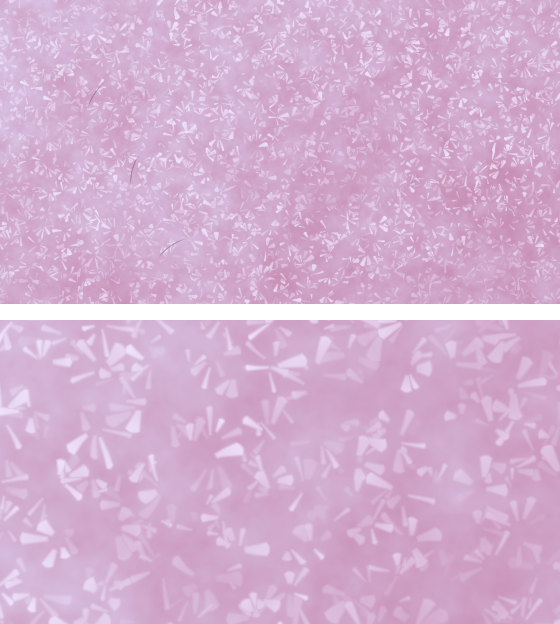
Top, the full canvas; bottom, a detail of the centre.
Reproduce this texture procedurally as a Shadertoy shader.

```glsl
// Close view of dry pink skin: fans of pale glossy flakes, mottled tone and a few fine hairs.

const vec3 ROSE = vec3(0.785, 0.565, 0.710);
const vec3 MAUVE = vec3(0.840, 0.735, 0.870);
const vec3 SHEEN = vec3(0.945, 0.905, 1.000);
const vec3 HAIR = vec3(0.52, 0.38, 0.50);

vec3 hash3(vec2 p) {
    vec3 q = fract(vec3(p.xyx) * vec3(0.1031, 0.1030, 0.0973));
    q += dot(q, q.yxz + 33.33);
    return fract((q.xxy + q.yzz) * q.zyx);
}

float noise(vec2 p) {
    vec2 cell = floor(p);
    vec2 f = fract(p);
    f = f * f * (3.0 - 2.0 * f);
    float low = mix(hash3(cell).x, hash3(cell + vec2(1, 0)).x, f.x);
    float high = mix(hash3(cell + vec2(0, 1)).x, hash3(cell + vec2(1, 1)).x, f.x);
    return mix(low, high, f.y);
}

float fbm(vec2 p) {
    float sum = 0.0;
    float gain = 0.5;
    for (int i = 0; i < 4; i++) {
        sum += gain * noise(p);
        p = mat2(1.6, 1.2, -1.2, 1.6) * p + 7.3;
        gain *= 0.5;
    }
    return sum / 0.9375;
}

// Approximate signed distance to a round-ended wedge that widens along +x.
float wedge(vec2 p, float len, float halfWidth) {
    float along = clamp(p.x / len, 0.0, 1.0);
    float side = abs(p.y) - halfWidth * mix(0.35, 1.0, along);
    float ends = abs(p.x - 0.5 * len) - 0.5 * len;
    return max(side, ends + 0.5 * p.y * p.y / halfWidth);
}

// Brightness of flakes that radiate in partial fans from jittered centres.
float flakeFans(vec2 p, float size, int petals, float seed, float blur) {
    vec2 home = floor(p / size);
    float light = 0.0;
    for (int j = -1; j <= 1; j++)
    for (int i = -1; i <= 1; i++) {
        vec2 cell = home + vec2(i, j);
        vec3 rnd = hash3(cell + seed);
        vec2 offset = p - (cell + 0.1 + 0.8 * rnd.xy) * size;
        float angle = rnd.z * 6.2832;
        for (int k = 0; k < petals; k++) {
            vec3 shape = hash3(cell * 1.7 + seed + float(k) * 19.7);
            vec3 look = hash3(cell * 2.3 + seed + float(k) * 31.1 + 5.0);
            angle += mix(0.4, 1.5, shape.x);
            vec2 dir = vec2(cos(angle), sin(angle));
            vec2 q = vec2(dot(offset, dir), dot(offset, vec2(-dir.y, dir.x)));
            q.x -= size * mix(0.06, 0.25, look.y);
            float len = size * mix(0.22, 0.55, shape.y);
            float halfWidth = size * mix(0.05, 0.16, shape.z * shape.z);
            float mask = smoothstep(blur, -blur, wedge(q, len, halfWidth));
            float gloss = mix(0.25, 1.0, look.x) * mix(0.75, 1.0, clamp(q.x / len, 0.0, 1.0));
            light = max(light, mask * gloss);
        }
    }
    return light;
}

// Coverage of one thin, slightly bowed hair centred on the origin.
float hairStrand(vec2 p, float angle, float len, float blur) {
    vec2 dir = vec2(cos(angle), sin(angle));
    vec2 q = vec2(dot(p, dir), dot(p, vec2(-dir.y, dir.x)));
    q.y += 3.0 * q.x * q.x;
    float fade = smoothstep(0.5 * len, 0.2 * len, abs(q.x));
    return fade * smoothstep(blur, 0.0, abs(q.y) - 0.0008);
}

// Skin tone from flushed (0) to pale (1), rosier to the lower right.
float skinTone(vec2 p, vec2 uv) {
    float slope = 0.77 - 0.42 * uv.x + 0.22 * (uv.y - 0.5);
    float patches = 0.80 * (fbm(p * 3.0 + 4.0) - 0.5);
    float mottling = 0.80 * (fbm(p * 19.0) - 0.5);
    float grain = 0.30 * (fbm(p * 62.0 + 9.0) - 0.5);
    return clamp(slope + patches + mottling + grain, 0.0, 1.1);
}

void mainImage(out vec4 fragColor, in vec2 fragCoord) {
    vec2 uv = fragCoord / iResolution.xy;
    vec2 p = fragCoord / iResolution.y;
    float blur = max(0.0022, 0.7 / iResolution.y);

    vec3 color = mix(ROSE, MAUVE, skinTone(p, uv));

    // Large fans, loose slivers, and a wide soft glow beneath them.
    vec2 bent = p + 0.006 * (vec2(noise(p * 28.0), noise(p * 28.0 + 40.0)) - 0.5);
    float fans = flakeFans(bent, 0.058, 4, 11.0, blur);
    float slivers = flakeFans(bent, 0.045, 2, 83.0, blur);
    float glow = flakeFans(bent, 0.058, 4, 11.0, 0.009);
    float cover = smoothstep(0.22, 0.62, fbm(p * 5.0 + 21.0) + 0.12 * (uv.y - 0.5));
    float light = max(fans, 0.8 * slivers) * mix(0.5, 1.0, cover);
    color = mix(color, SHEEN, 0.12 * glow * cover);
    color = mix(color, SHEEN, 0.95 * light);

    // A short diagonal row of hairs on the left.
    for (int i = 0; i < 3; i++) {
        float n = float(i);
        vec2 root = vec2(0.31 + 0.125 * n, 0.69 - 0.25 * n);
        float angle = 1.0 + 0.4 * sin(n * 2.2);
        color = mix(color, HAIR, 0.5 * hairStrand(p - root, angle, 0.12, blur));
    }

    fragColor = vec4(color, 1.0);
}
```
